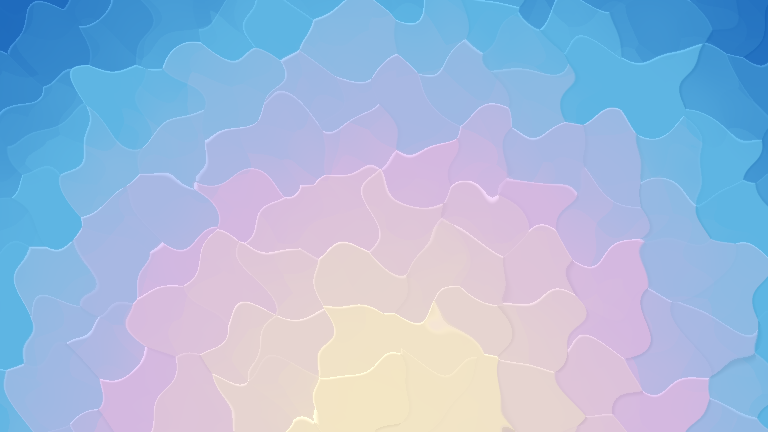
This background is drawn by a Shadertoy shader. Its source:

```glsl
// Pastel dome of overlapping puzzle-like patches, cream at the base to deep blue corners.

vec2 hash2(vec2 p) {
    vec3 q = fract(p.xyx * vec3(0.1031, 0.1030, 0.0973));
    q += dot(q, q.yzx + 33.33);
    return fract((q.xx + q.yz) * q.zy);
}

// Smooth bending that turns straight cell walls into rounded lobes
vec2 bend(vec2 p) {
    vec2 w = 0.024 * sin(p.yx * vec2(23.0, 26.0) + 2.0 * sin(p * 9.0 + vec2(1.0, 4.0)));
    return w + 0.011 * sin(p.yx * vec2(47.0, 41.0) + p * 19.0 + vec2(2.0, 0.5));
}

// Colour by distance from the middle of the lower edge
vec3 domeColor(float r) {
    vec3 c = mix(vec3(0.96, 0.91, 0.76), vec3(0.945, 0.89, 0.78), clamp(r / 0.22, 0.0, 1.0));
    c = mix(c, vec3(0.90, 0.83, 0.815), smoothstep(0.22, 0.32, r));
    c = mix(c, vec3(0.87, 0.77, 0.85), smoothstep(0.36, 0.50, r));
    c = mix(c, vec3(0.83, 0.72, 0.88), smoothstep(0.50, 0.64, r));
    c = mix(c, vec3(0.66, 0.72, 0.89), smoothstep(0.64, 0.75, r));
    c = mix(c, vec3(0.54, 0.73, 0.89), smoothstep(0.76, 0.90, r));
    c = mix(c, vec3(0.37, 0.71, 0.89), smoothstep(0.88, 0.98, r));
    c = mix(c, vec3(0.23, 0.56, 0.81), smoothstep(1.02, 1.17, r));
    return mix(c, vec3(0.12, 0.42, 0.74), smoothstep(1.16, 1.36, r));
}

float domeRadius(vec2 p) {
    return length(p * vec2(1.04, 1.0));
}

// Two nearest cell centres, relative to p
void nearestCells(vec2 p, float scale, float seed, out vec2 a, out vec2 b) {
    vec2 q = p * scale, cell = floor(q);
    a = vec2(9.0);
    b = vec2(9.0);
    for (int y = -2; y <= 2; y++)
    for (int x = -2; x <= 2; x++) {
        vec2 id = cell + vec2(x, y);
        vec2 d = id + 0.12 + 0.76 * hash2(id + seed) - q;
        if (dot(d, d) < dot(a, a)) { b = a; a = d; }
        else if (dot(d, d) < dot(b, b)) b = d;
    }
    a /= scale;
    b /= scale;
}

// Radius at a cell centre, with the bend undone
float cellRadius(vec2 center) {
    return domeRadius(center - bend(center));
}

void mainImage(out vec4 fragColor, in vec2 fragCoord) {
    vec2 p = (fragCoord - vec2(0.508 * iResolution.x, 0.0)) / iResolution.y;
    float px = 1.0 / iResolution.y;
    float here = domeRadius(p);
    vec2 a, b;

    // Faint underlying patches
    vec2 q = p + 1.2 * bend(p + 3.7);
    nearestCells(q, 8.5, 61.0, a, b);
    float soft = smoothstep(-px, px, dot(0.5 * (a + b), normalize(b - a)));
    float under = mix(domeRadius(p + b), domeRadius(p + a), 0.5 + 0.5 * soft);
    float base = mix(here, under, 0.5);

    // Main patches
    q = p + bend(p);
    nearestCells(q, 7.0, 17.0, a, b);
    vec2 outward = normalize(b - a);
    float edge = dot(0.5 * (a + b), outward);
    float ra = cellRadius(q + a), rb = cellRadius(q + b);
    vec3 own = domeColor(mix(base, ra, 0.68));
    vec3 other = domeColor(mix(base, rb, 0.68));
    vec3 col = mix(other, own, 0.5 + 0.5 * smoothstep(0.0, px, edge));

    // Lit rim on the front patch, thin shadow on the patch behind it
    float step_ = smoothstep(0.01, 0.10, abs(ra - rb));
    float rim = 1.0 - smoothstep(0.0, 0.0035 + px, edge);
    float shade = 1.0 - smoothstep(0.0, 0.012, edge);
    float light = dot(outward, normalize(vec2(-0.5, 0.85)));
    if (ra < rb) col += 0.10 * rim * step_ * max(light + 0.25, 0.0);
    else col -= 0.05 * shade * step_ * max(light + 0.1, 0.0);

    fragColor = vec4(clamp(col, 0.0, 1.0), 1.0);
}
```
